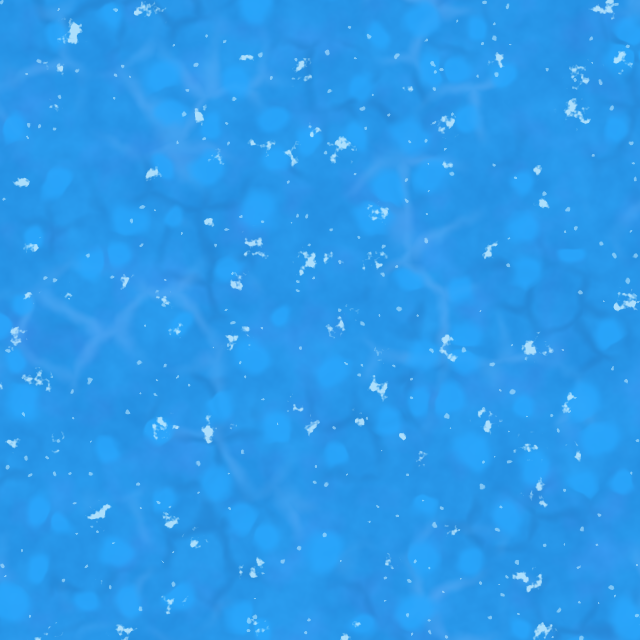
A three.js fragment shader for this texture:

```glsl
// Bright blue pool water: soft mottled blues with glowing patches, a faint
// web of pale and dark ripple lines, and small ragged clumps of white foam.
// Gradient noise makes the mottling and foam; jittered cells place the rest.
varying vec2 vUv;

vec2 hash2(vec2 p) {
  p = vec2(dot(p, vec2(127.1, 311.7)), dot(p, vec2(269.5, 183.3)));
  return fract(sin(p) * 43758.55);
}

// Gradient noise, roughly -0.7 to 0.7
float corner(vec2 cell, vec2 toPoint) {
  float angle = 6.2832 * hash2(cell).x;
  return dot(vec2(cos(angle), sin(angle)), toPoint);
}

float gradientNoise(vec2 p) {
  vec2 i = floor(p), f = fract(p);
  vec2 u = f * f * f * (f * (f * 6.0 - 15.0) + 10.0);
  vec2 e = vec2(1.0, 0.0);
  return mix(mix(corner(i, f), corner(i + e.xy, f - e.xy), u.x),
             mix(corner(i + e.yx, f - e.yx), corner(i + e.xx, f - e.xx), u.x), u.y);
}

float fbm(vec2 p) {
  float sum = 0.0, amplitude = 1.0;
  for (int i = 0; i < 3; i++) {
    sum += amplitude * gradientNoise(p);
    p = mat2(1.6, 1.2, -1.2, 1.6) * p + 7.3;
    amplitude *= 0.5;
  }
  return sum;
}

// Jittered cells: distance to nearest point, gap to the second, two random values
vec4 cells(vec2 p) {
  vec2 base = floor(p), id = base;
  float nearest = 8.0, second = 8.0;
  for (int y = -1; y <= 1; y++) {
    for (int x = -1; x <= 1; x++) {
      vec2 cell = base + vec2(float(x), float(y));
      float d = length(cell + 0.1 + 0.8 * hash2(cell) - p);
      if (d < nearest) {
        second = nearest;
        nearest = d;
        id = cell;
      } else {
        second = min(second, d);
      }
    }
  }
  return vec4(nearest, second - nearest, hash2(id + 51.7));
}

// Soft spot in some of the cells, faded out towards the cell border
float spots(vec2 p, float share, float minRadius, float maxRadius) {
  vec4 c = cells(p);
  float radius = mix(minRadius, maxRadius, c.w);
  float falloff = 1.0 - smoothstep(0.0, 1.0, c.x / radius);
  return falloff * smoothstep(0.0, 0.2, c.y) * step(c.z, share);
}

void main() {
  vec2 warp = vec2(fbm(vUv * 14.0 + 3.1), fbm(vUv * 14.0 + 41.6));
  vec2 p = vUv + 0.014 * warp;

  // Mottled water with a slight violet drift
  vec3 color = vec3(0.155, 0.59, 0.912);
  color += vec3(0.015, 0.035, 0.035) * fbm(vUv * 9.0 + 12.4);
  color += vec3(0.01, 0.022, 0.022) * fbm(vUv * 32.0 + 5.8);
  color += vec3(0.07, -0.012, 0.015) * max(0.0, fbm(vUv * 11.0 + 70.2));

  // Dark creases and pale ripple lines, each broken into stretches
  float crease = 1.0 - smoothstep(0.0, 0.3, cells(p * 12.0 + 23.0).y);
  crease *= smoothstep(-0.1, 0.45, fbm(vUv * 6.0 + 33.5));
  color = mix(color, vec3(0.14, 0.50, 0.80), 0.5 * crease);
  float ripple = 1.0 - smoothstep(0.0, 0.26, cells(p * 9.0 + 61.0).y);
  ripple *= smoothstep(-0.1, 0.5, fbm(vUv * 5.0 + 88.1));
  color = mix(color, vec3(0.36, 0.68, 0.97), 0.5 * ripple);

  // Glowing patches
  float glow = spots(p * 13.0 + 9.0, 0.55, 0.35, 0.65);
  color = mix(color, vec3(0.16, 0.66, 1.0), 0.75 * smoothstep(0.0, 0.7, glow));

  // Ragged foam clumps
  float clump = spots(p * 14.0 + 37.0, 0.42, 0.2, 0.5);
  float grain = fbm(vUv * 62.0 + 15.3);
  float foam = smoothstep(0.42, 0.85, grain + 0.65 * clump) * smoothstep(0.02, 0.2, clump);

  // Stray flecks
  vec2 jitter = 0.004 * vec2(grain, fbm(vUv * 62.0 + 95.7));
  float fleck = spots((vUv + jitter) * 38.0 + 4.0, 0.2, 0.1, 0.24);
  foam = max(foam, 0.65 * smoothstep(0.1, 0.7, fleck));
  color = mix(color, vec3(0.76, 0.92, 1.0), 0.85 * foam);

  gl_FragColor = vec4(color, 1.0);
}
```
